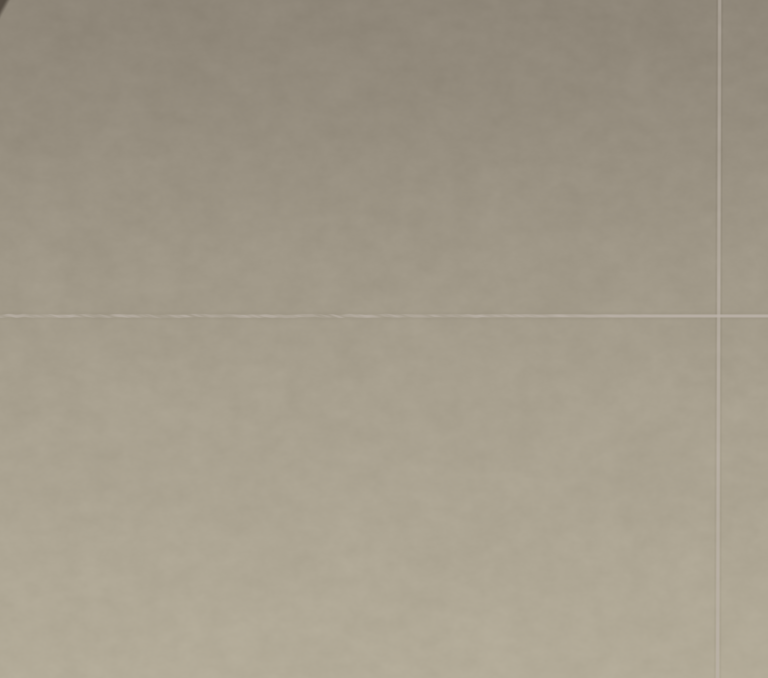
Reproduce this texture procedurally as a WebGL 1 fragment shader.

```glsl
precision highp float;
// Large beige tiles under soft light that falls off toward the top.
// A periodic grid gives thin pale joints, broken up by gradient noise;
// layered noise mottles the glaze, and a dark edge clips one corner.

uniform vec2 u_resolution;

const float TILE_SIZE = 1.1;                // in canvas heights
const vec2 JOINT_CROSSING = vec2(1.060, 0.534);
const float JOINT_HALF_WIDTH = 0.0022;

const vec3 GLAZE_TOP = vec3(0.555, 0.523, 0.470);
const vec3 GLAZE_MIDDLE = vec3(0.648, 0.617, 0.551);
const vec3 GLAZE_BOTTOM = vec3(0.712, 0.682, 0.606);
const vec3 JOINT_COLOUR = vec3(0.735, 0.700, 0.665);
const vec3 EDGE_COLOUR = vec3(0.33, 0.30, 0.26);

float hash(vec2 p) {
  vec3 q = fract(vec3(p.xyx) * 0.1031);
  q += dot(q, q.yzx + 33.33);
  return fract((q.x + q.y) * q.z);
}

vec2 gradientAt(vec2 cell) {
  float angle = 6.28318 * hash(cell);
  return vec2(cos(angle), sin(angle));
}

// Gradient noise, roughly -0.7 to 0.7
float gradientNoise(vec2 p) {
  vec2 i = floor(p);
  vec2 f = fract(p);
  vec2 u = f * f * f * (f * (f * 6.0 - 15.0) + 10.0);
  float a = dot(gradientAt(i), f);
  float b = dot(gradientAt(i + vec2(1.0, 0.0)), f - vec2(1.0, 0.0));
  float c = dot(gradientAt(i + vec2(0.0, 1.0)), f - vec2(0.0, 1.0));
  float d = dot(gradientAt(i + vec2(1.0, 1.0)), f - vec2(1.0, 1.0));
  return mix(mix(a, b, u.x), mix(c, d, u.x), u.y);
}

float fbm(vec2 p) {
  float sum = 0.0;
  float amplitude = 0.5;
  for (int octave = 0; octave < 4; octave++) {
    sum += amplitude * gradientNoise(p);
    p = p * 2.03 + vec2(17.3, 9.1);
    amplitude *= 0.6;
  }
  return sum;
}

// Signed distance to the nearest joint of a periodic set
float jointOffset(float x, float period) {
  return (fract(x / period + 0.5) - 0.5) * period;
}

float line(float offset, float halfWidth, float blur) {
  return 1.0 - smoothstep(halfWidth - blur, halfWidth + blur, abs(offset));
}

vec3 glaze(vec2 p, vec2 tile) {
  vec3 lower = mix(GLAZE_BOTTOM, GLAZE_MIDDLE, smoothstep(-0.25, 0.62, p.y));
  vec3 colour = mix(lower, GLAZE_TOP, smoothstep(0.38, 1.10, p.y));
  float mottle = 0.020 * fbm(p * 9.0) + 0.024 * fbm(p * vec2(24.0, 32.0) + 5.0);
  float grain = 0.012 * fbm(p * vec2(50.0, 66.0));
  float tileShade = 0.004 * (hash(tile + 40.0) - 0.5);
  return colour + mottle + grain + tileShade;
}

void main() {
  vec2 p = gl_FragCoord.xy / u_resolution.y;
  float pixel = 1.0 / u_resolution.y;
  float blur = max(pixel * 0.8, 0.0014);

  // Grid with a very slight lean of the upright joints
  vec2 grid = p - JOINT_CROSSING;
  grid.x -= 0.003 * grid.y;
  vec2 tile = floor(grid / TILE_SIZE);
  float across = jointOffset(grid.x, TILE_SIZE);
  float along = jointOffset(grid.y, TILE_SIZE);
  vec3 colour = glaze(p, tile);

  // Level joint: slanted beads on the left, solid on the right
  float solid = smoothstep(0.55, 1.05, p.x);
  float beads = gradientNoise(vec2(p.x * 95.0 + along * 260.0, 3.5));
  float wobble = 0.0016 * (1.0 - solid) * gradientNoise(vec2(p.x * 70.0, 8.5));
  float levelWear = mix(0.46 + 0.6 * beads, 0.85, solid);
  float level = line(along + wobble, JOINT_HALF_WIDTH, blur);
  float levelShade = line(along, 0.0055, 0.003);

  // Upright joint: fainter toward the top, with fine dark lips
  float uprightWear = mix(0.70, 0.50, smoothstep(0.45, 0.95, p.y));
  uprightWear += 0.15 * gradientNoise(vec2(7.5, p.y * 45.0));
  float upright = line(across, JOINT_HALF_WIDTH, blur);
  float lips = line(abs(across) - 0.0042, 0.0012, blur);

  colour -= 0.014 * levelShade + 0.022 * lips;
  colour = mix(colour, JOINT_COLOUR, level * clamp(levelWear, 0.0, 1.0));
  colour = mix(colour, JOINT_COLOUR, upright * clamp(uprightWear, 0.0, 1.0));

  // Dark slanted edge, confined to the upper left corner
  float edge = p.x + 0.55 * (1.0 - p.y) - 0.012;
  colour = mix(EDGE_COLOUR, colour, smoothstep(-0.005, 0.005, edge));

  gl_FragColor = vec4(colour, 1.0);
}
```
